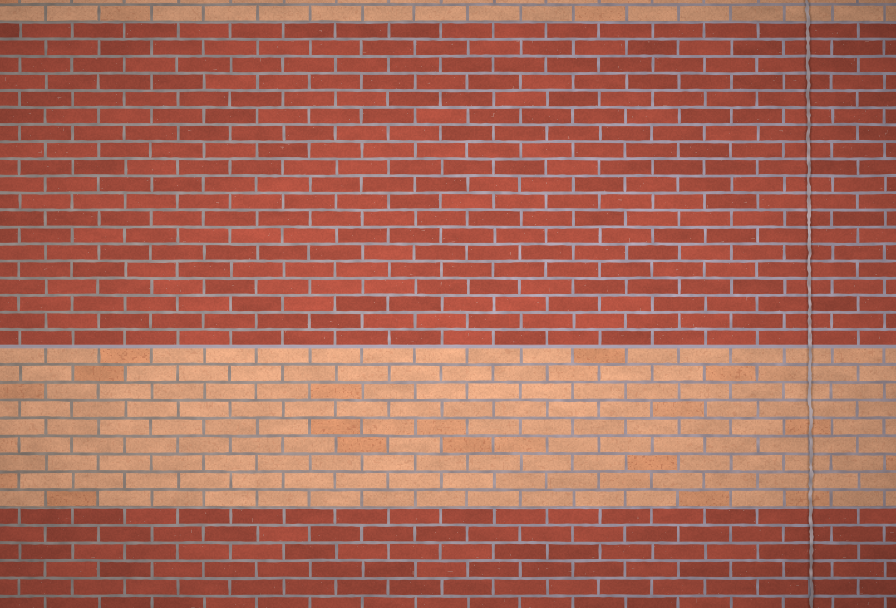
This texture is drawn by a Shadertoy shader. Its source:

```glsl
// A brick wall in running bond: red courses crossed by pale tan bands, with
// grey mortar and a ragged vertical expansion joint near the right edge.
// One unit is one brick length; courses are numbered downward from the top.

const float BRICKS_ACROSS = 17.0;
const float RED_TOP = 0.4205;      // depths where the bands change
const float TAN_TOP = 6.574;
const float LOWER_RED_TOP = 9.628;
const float MORTAR_HALF = 0.027;

const vec3 RED = vec3(0.675, 0.315, 0.250);
const vec3 TAN = vec3(0.890, 0.655, 0.510);
const vec3 MORTAR_WARM = vec3(0.620, 0.580, 0.565);
const vec3 MORTAR_COOL = vec3(0.670, 0.630, 0.690);
const vec3 SEALANT = vec3(0.740, 0.690, 0.710);

float hash(vec2 p) {
    vec3 q = fract(vec3(p.xyx) * 0.1031);
    q += dot(q, q.yzx + 33.33);
    return fract((q.x + q.y) * q.z);
}

float noise(vec2 p) {
    vec2 cell = floor(p), f = fract(p);
    f = f * f * (3.0 - 2.0 * f);
    float low = mix(hash(cell), hash(cell + vec2(1, 0)), f.x);
    float high = mix(hash(cell + vec2(0, 1)), hash(cell + vec2(1, 1)), f.x);
    return mix(low, high, f.y);
}

float fbm(vec2 p) {
    float sum = 0.0, amplitude = 0.5;
    for (int i = 0; i < 4; i++) {
        sum += amplitude * noise(p);
        p = p * 2.03 + 17.0;
        amplitude *= 0.5;
    }
    return sum;
}

// Returns the continuous course number and the course height at a depth.
vec2 courseAt(float depth) {
    if (depth < RED_TOP) return vec2((depth - RED_TOP) / 0.333, 0.333);
    if (depth < TAN_TOP) return vec2((depth - RED_TOP) / 0.3239, 0.3239);
    if (depth < LOWER_RED_TOP) return vec2(19.0 + (depth - TAN_TOP) / 0.3394, 0.3394);
    return vec2(28.0 + (depth - LOWER_RED_TOP) / 0.336, 0.336);
}

// Small sideways error of the joint to the left of a brick.
float jointShift(vec2 id) {
    return 0.04 * (hash(id + 71.0) - 0.5);
}

// Distance to the nearest joint centre line; f is the place in the brick.
float jointDistance(vec2 f, vec2 id, float height) {
    float side = min(f.x - jointShift(id), 1.0 + jointShift(id + vec2(1, 0)) - f.x);
    float bed = min(f.y, 1.0 - f.y) * height;
    return min(abs(side), bed);
}

vec3 brickColor(vec2 p, vec2 id, float isTan) {
    float tone = hash(id + 5.0) - 0.5;
    float grain = noise(p * 42.0) - 0.5;
    float blotch = fbm(p * vec2(3.0, 6.0)) - 0.47;
    vec3 color = mix(RED, TAN, isTan);
    color *= 1.0 + mix(0.13, 0.06, isTan) * tone + 0.08 * grain + 0.14 * blotch;

    // A few bricks are fired to a deeper orange.
    float fired = smoothstep(0.86, 0.98, hash(id + 29.0));
    color *= mix(vec3(1), vec3(0.97, 0.90, 0.85), fired * isTan);

    // Rusty pits on tan bricks, rare pale chips on red ones.
    float pits = smoothstep(0.72, 0.92, noise(p * 27.0 + 9.0));
    color = mix(color, vec3(0.72, 0.44, 0.32), pits * isTan * (0.18 + 0.3 * fired));
    float chips = smoothstep(0.94, 0.99, noise(p * 19.0 + 40.0));
    return mix(color, vec3(0.76, 0.60, 0.56), 0.5 * chips * (1.0 - isTan));
}

vec3 mortarColor(vec2 p, float isTan) {
    float cool = smoothstep(0.0, 13.0, p.x + 3.0 * (fbm(p * 0.7) - 0.5));
    vec3 color = mix(MORTAR_WARM, MORTAR_COOL, cool);
    color *= mix(vec3(1), vec3(0.98, 0.95, 0.91), isTan);
    return color * (0.86 + 0.28 * fbm(p * 5.0));
}

void mainImage(out vec4 fragColor, in vec2 fragCoord) {
    float pixel = BRICKS_ACROSS / iResolution.x;
    vec2 p = vec2(fragCoord.x, iResolution.y - fragCoord.y) * pixel;
    float soft = 0.65 * pixel;

    // The wall right of the expansion joint is set slightly to the left.
    float sealX = 15.32 + 0.007 * p.y + 0.035 * (noise(p.yy * 5.0) - 0.5);
    float shift = 0.09 * step(sealX, p.x);

    // Running bond: every other course moves by half a brick.
    vec2 course = courseAt(p.y + 0.012 * (noise(p * vec2(1.3, 3.0)) - 0.5));
    float row = floor(course.x);
    float along = p.x + shift - 0.372 - 0.5 * mod(row, 2.0);
    vec2 id = vec2(floor(along), row);
    vec2 f = vec2(fract(along), fract(course.x));
    float isTan = row < 0.0 || (row >= 19.0 && row < 28.0) ? 1.0 : 0.0;

    // Bricks and mortar, with uneven joint edges.
    float joint = jointDistance(f, id, course.y);
    float halfWidth = MORTAR_HALF + 0.010 * (noise(p * 9.0) - 0.5);
    float mortar = 1.0 - smoothstep(halfWidth - soft, halfWidth + soft, joint);
    vec3 color = mix(brickColor(p, id, isTan), mortarColor(p, isTan), mortar);

    // Paler, thicker bed where the wide tan band begins.
    float ledge = 1.0 - smoothstep(0.036 - soft, 0.036 + soft, abs(p.y - TAN_TOP));
    color = mix(color, MORTAR_COOL * 1.04, 0.75 * ledge);

    // Expansion joint: dark rim under a broken line of sealant.
    float seal = abs(p.x - sealX);
    float sealWidth = 0.030 + 0.022 * (noise(p.yy * 11.0) - 0.5);
    color *= 1.0 - 0.22 * (1.0 - smoothstep(0.03, 0.09, seal));
    float sealed = 1.0 - smoothstep(sealWidth - soft, sealWidth + soft, seal);
    color = mix(color, SEALANT * (0.8 + 0.35 * noise(p * 8.0)), 0.9 * sealed);

    // Light falls off toward the corners.
    vec2 fromCenter = fragCoord / iResolution.xy - vec2(0.47, 0.52);
    color *= 1.03 - 0.68 * dot(fromCenter, fromCenter);
    fragColor = vec4(clamp(color, 0.0, 1.0), 1.0);
}
```
